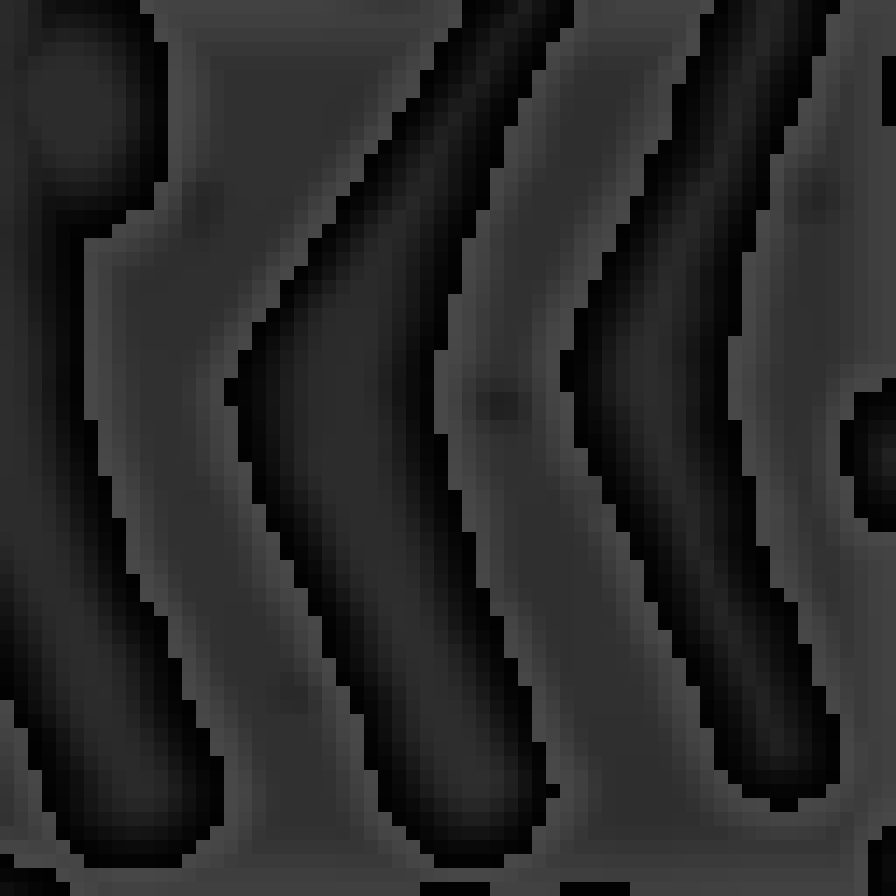
Give the GLSL for this pattern, as a Shadertoy shader.

```glsl
const float CELLS = 64.0;          // mosaic cells across the canvas
const float BEND = 0.035;          // roundness of the limb elbows
const float BULGE = 0.022;         // extra half-width at the elbow
const float WOBBLE = 0.012;        // irregularity of the outlines
const float DARK_DEPTH = 0.085;    // distance over which a limb brightens
const float RIM_WIDTH = 0.058;     // width of the bright rim
const float EDGE_BLACK = 0.008;
const float LIMB_GREY = 0.168;
const float GROUND_GREY = 0.186;
const float RIM_GAIN = 0.095;
const float STAIN_GAIN = 0.075;
const vec2 STAIN_POS = vec2(0.56, 0.452);
const float SPECK_SHARE = 0.2;

float hash(vec2 p) {
    vec3 q = fract(p.xyx * 0.1031);
    q += dot(q, q.yzx + 33.33);
    return fract((q.x + q.y) * q.z);
}

float noise(vec2 p) {
    vec2 i = floor(p), f = fract(p);
    f = f * f * (3.0 - 2.0 * f);
    return mix(mix(hash(i), hash(i + vec2(1, 0)), f.x),
               mix(hash(i + vec2(0, 1)), hash(i + vec2(1, 1)), f.x), f.y);
}

// Bent limb: elbow position, slopes (above, below), half-widths (top, bottom), lower end
float limb(vec2 p, vec2 elbow, vec2 slopes, vec2 widths, float end) {
    float y = min(p.y, end);
    float t = y - elbow.y;
    float run = t * (t < 0.0 ? slopes.x : slopes.y);
    float spine = elbow.x + length(vec2(run, BEND)) - BEND;
    float halfWidth = mix(widths.x, widths.y, smoothstep(0.0, 0.5, y))
                    + BULGE * exp(-t * t * 40.0);
    return 0.92 * (length(vec2(p.x - spine, p.y - y)) - halfWidth);
}

float ellipse(vec2 p, vec2 centre, vec2 radii) {
    return (length((p - centre) / radii) - 1.0) * min(radii.x, radii.y);
}

// Signed distance to the dark shapes, y pointing down
float darkShapes(vec2 p) {
    p.x += WOBBLE * (noise(p * 11.0 + 3.0) - 0.5) + WOBBLE * (noise(p * 23.0) - 0.5);
    float d = limb(p, vec2(-0.02, 0.42), vec2(0.1, 0.45), vec2(0.1), 0.875);
    d = min(d, ellipse(p, vec2(0.08, 0.12), vec2(0.12, 0.15)));
    d = min(d, limb(p, vec2(0.374, 0.44), vec2(0.55, 0.42), vec2(0.058, 0.098), 0.872));
    d = min(d, limb(p, vec2(0.724, 0.42), vec2(0.43, 0.44), vec2(0.07, 0.07), 0.83));
    // Partial islands at the margins
    d = min(d, ellipse(p, vec2(1.0, 0.51), vec2(0.06, 0.085)));
    d = min(d, ellipse(p, vec2(0.0, 1.0), vec2(0.08, 0.04)));
    return min(d, ellipse(p, vec2(1.0, 0.97), vec2(0.03, 0.06)));
}

// Grey level of one mosaic cell
float cellShade(vec2 cell) {
    vec2 p = (cell + 0.5) / CELLS;
    p.y = 1.0 - p.y;
    float d = darkShapes(p);
    float mottling = noise(p * 7.0 + 19.0) - 0.5;

    // Limb interior: black outline fading to grey
    float inside = EDGE_BLACK + (LIMB_GREY - EDGE_BLACK + 0.03 * mottling)
                 * smoothstep(0.0, DARK_DEPTH, -d);

    // Ground: bright rim, softer glow along the canvas margins, faint stains
    float margin = min(p.y, min(1.0 - p.x, 1.0 - p.y));
    float rim = 1.0 - smoothstep(0.0, RIM_WIDTH, d);
    float glow = 0.75 * (1.0 - smoothstep(0.0, 0.09, margin));
    vec2 toStain = (p - STAIN_POS) / vec2(0.03, 0.024);
    float stain = exp(-dot(toStain, toStain))
                + 0.6 * smoothstep(0.8, 0.95, noise(p * 9.0 + 41.0));
    float ground = GROUND_GREY + RIM_GAIN * max(rim, glow)
                 + 0.012 * mottling - STAIN_GAIN * stain;

    // Short black dashes on the outermost cells
    float dash = step(margin, 1.0 / CELLS) * step(hash(floor(cell / 5.0) + 7.0), SPECK_SHARE);
    ground = mix(ground, EDGE_BLACK, dash);
    return d < 0.0 ? inside : ground;
}

void mainImage(out vec4 fragColor, in vec2 fragCoord) {
    // Square cells, blended over one pixel at their borders
    vec2 g = fragCoord / iResolution.xy * CELLS - 0.5;
    vec2 cell = floor(g);
    vec2 w = clamp((fract(g) - 0.5) * iResolution.xy / CELLS + 0.5, 0.0, 1.0);
    vec2 last = vec2(CELLS - 1.0);
    vec2 a = clamp(cell, vec2(0.0), last);
    vec2 b = clamp(cell + 1.0, vec2(0.0), last);
    float shade = mix(mix(cellShade(a), cellShade(vec2(b.x, a.y)), w.x),
                      mix(cellShade(vec2(a.x, b.y)), cellShade(b), w.x), w.y);
    fragColor = vec4(vec3(shade), 1.0);
}
```
